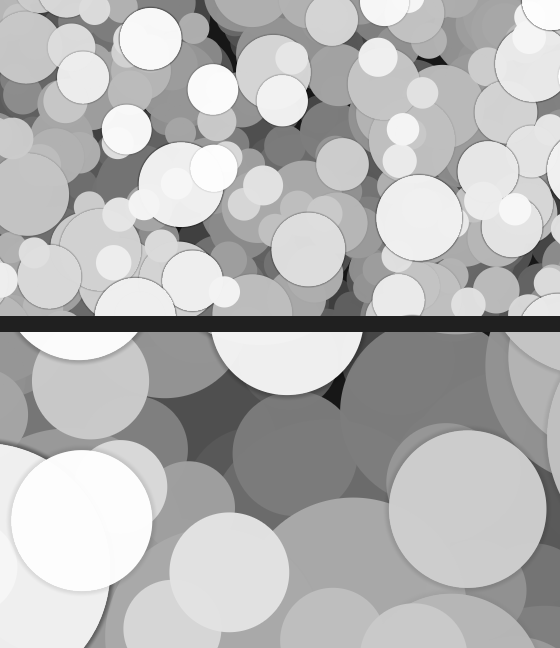
Top: the whole. Bottom: its middle third, enlarged.
Give the GLSL for this background, as a Shadertoy shader.

```glsl
const int DISC_COUNT = 590;
const float MIN_RADIUS = 0.049;      // lengths are in canvas heights
const float MAX_RADIUS = 0.136;
const float SMALL_BIAS = 2.0;        // higher gives more small discs
const float FRONT_SHADE = 1.0;
const float BACK_SHADE = 0.24;
const float BACKDROP_SHADE = 0.09;
const float OPACITY = 0.98;
const float SHADOW_WIDTH = 0.007;
const float SHADOW_STRENGTH = 0.4;
const uint SEED = 17u;

// Integer hash giving three values in 0..1
vec3 hash3(uint index) {
    uvec3 v = uvec3(index, SEED, index ^ 0x9e37u) * 1664525u + 1013904223u;
    v.x += v.y * v.z;
    v.y += v.z * v.x;
    v.z += v.x * v.y;
    v ^= v >> 16u;
    v.x += v.y * v.z;
    v.y += v.z * v.x;
    v.z += v.x * v.y;
    return vec3(v >> 8u) / 16777216.0;
}

// Thin dark rim, seen only around large bright discs
float rimShadow(float dist, float radius, float shade) {
    float weight = smoothstep(0.065, 0.095, radius) * smoothstep(0.65, 1.0, shade);
    return SHADOW_STRENGTH * weight * (1.0 - smoothstep(0.0, SHADOW_WIDTH, dist));
}

void mainImage(out vec4 fragColor, in vec2 fragCoord) {
    float pixel = 1.0 / iResolution.y;
    vec2 point = fragCoord * pixel;
    vec2 canvas = vec2(iResolution.x * pixel, 1.0);

    float light = 0.0;
    float transmittance = 1.0;

    // Composite front to back; discs darken with depth
    for (int i = 0; i < DISC_COUNT; i++) {
        vec3 rnd = hash3(uint(i));
        float depth = float(i) / float(DISC_COUNT);
        float shade = FRONT_SHADE * pow(BACK_SHADE / FRONT_SHADE, depth);
        float radius = mix(MIN_RADIUS, MAX_RADIUS, pow(rnd.z, SMALL_BIAS));
        vec2 center = mix(vec2(-MAX_RADIUS), canvas + MAX_RADIUS, rnd.xy);

        float dist = length(point - center) - radius;
        float cover = OPACITY * clamp(0.5 - dist / pixel, 0.0, 1.0);
        light += transmittance * cover * shade;
        transmittance *= 1.0 - cover;

        // Shade whatever lies behind the edge
        if (dist > 0.0) transmittance *= 1.0 - rimShadow(dist, radius, shade);
        if (transmittance < 0.004) break;
    }

    light += transmittance * BACKDROP_SHADE;
    fragColor = vec4(vec3(light), 1.0);
}
```
